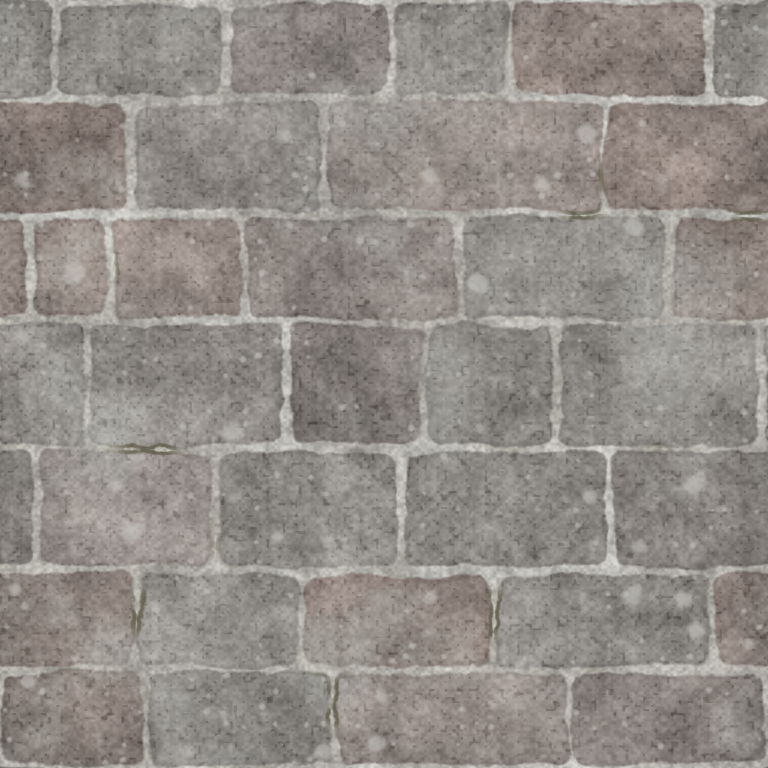
Write a WebGL 2 fragment shader that draws this texture.

```glsl
#version 300 es
precision highp float;
uniform vec2 u_resolution;
out vec4 outColor;

const float TAU = 6.2831853;
const int ROWS = 7;
// Heights of the bed joints, from the bottom up
const float BED[8] = float[8](0.0, 0.129, 0.258, 0.415, 0.581, 0.721, 0.872, 1.0);
// Per row: stone count, offset, cosine and sine sway of the upright joints
const vec4 COURSE[7] = vec4[7](
  vec4(4.0, -0.034, 0.030, -0.027), vec4(4.0, 0.159, 0.019, -0.016),
  vec4(4.0, 0.035, 0.013, -0.009), vec4(5.0, 0.152, -0.038, -0.014),
  vec4(5.0, -0.006, 0.045, -0.068), vec4(3.0, 0.127, 0.045, -0.017),
  vec4(5.0, 0.092, -0.021, -0.024));
const float SWAY_RATE[7] = float[7](1.0, 1.0, 1.0, 2.0, 1.0, 1.0, 2.0);

const float GAP_MIN = 0.0025;
const float GAP_MAX = 0.0080;
const float CORNER = 0.014;
const float WARP = 0.009;
const float RAGGED = 0.011;
const float SPOT_CHANCE = 0.13;
const vec3 STONE = vec3(0.560, 0.545, 0.530);
const vec3 RUST = vec3(0.565, 0.515, 0.490);
const vec3 LICHEN = vec3(0.670, 0.670, 0.650);
const vec3 PALE = vec3(0.770, 0.765, 0.745);
const vec3 MORTAR = vec3(0.690, 0.680, 0.655);
const vec3 MOSS = vec3(0.350, 0.335, 0.265);

float hash(vec2 p) {
  return fract(sin(dot(p, vec2(127.1, 311.7))) * 43758.5453);
}

// Value noise that tiles over the canvas
float noise(vec2 uv, float cells) {
  vec2 p = uv * cells, i = floor(p), f = fract(p);
  f = f * f * (3.0 - 2.0 * f);
  vec2 a = mod(i, cells), b = mod(i + 1.0, cells);
  return mix(mix(hash(a), hash(vec2(b.x, a.y)), f.x),
             mix(hash(vec2(a.x, b.y)), hash(b), f.x), f.y);
}

float fbm(vec2 uv, float cells) {
  float sum = 0.0, weight = 0.5;
  for (int i = 0; i < 5; i++) {
    sum += weight * noise(uv, cells);
    cells *= 2.0;
    weight *= 0.55;
  }
  return sum / 1.055;
}

float jointX(float k, int row) {
  vec4 c = COURSE[row];
  float a = TAU * SWAY_RATE[row] * k / c.x;
  return c.y + k / c.x + dot(c.zw, vec2(cos(a), sin(a)));
}

float roundBox(vec2 p, vec2 halfSize, float radius) {
  vec2 q = abs(p) - halfSize + radius;
  return length(max(q, 0.0)) + min(max(q.x, q.y), 0.0) - radius;
}

// Signed distance to the stone around p, and its id
float stoneDistance(vec2 p, float gap, out vec2 id) {
  int row = 0;
  for (int i = 1; i < ROWS; i++) if (p.y >= BED[i]) row = i;
  float left = -1.0, right = 2.0, index = 0.0;
  for (int i = -2; i < 8; i++) {
    float x = jointX(float(i), row);
    if (x <= p.x) { left = x; index = float(i); }
    else right = min(right, x);
  }
  id = vec2(mod(index, COURSE[row].x), float(row));
  vec2 lo = vec2(left, BED[row]), hi = vec2(right, BED[row + 1]);
  return roundBox(p - 0.5 * (lo + hi), 0.5 * (hi - lo) - gap, CORNER);
}

// Scattered pale flecks, one at most per cell
float flecks(vec2 uv, float cells, float pixel) {
  vec2 cell = floor(uv * cells);
  vec2 center = 0.3 + 0.4 * vec2(hash(cell + 3.7), hash(cell + 9.2));
  float radius = mix(0.06, 0.20, hash(cell + 5.1));
  float d = length(fract(uv * cells) - center) - radius;
  d += 0.22 * (fbm(uv, cells * 4.0) - 0.5);
  float soft = 0.06 + pixel * cells;
  return step(hash(cell + 1.3), SPOT_CHANCE) * smoothstep(soft, -soft, d);
}

void main() {
  vec2 uv = gl_FragCoord.xy / u_resolution;
  float pixel = 1.0 / min(u_resolution.x, u_resolution.y);
  float cloud = fbm(uv, 9.0);
  float rough = fbm(fract(uv + 0.37), 32.0);
  float grain = 0.55 * noise(uv, 256.0) + 0.45 * noise(fract(uv + 0.5), 140.0);

  // Layout with wavering, ragged joints
  vec2 sway = vec2(noise(uv, 14.0), noise(fract(uv + 0.61), 14.0)) - 0.5;
  float gap = mix(GAP_MIN, GAP_MAX, noise(fract(uv + 0.23), 11.0));
  vec2 id;
  float d = stoneDistance(fract(uv + WARP * sway), gap, id);
  d += RAGGED * (fbm(uv, 48.0) - 0.5);

  // Stone: own tone, clouds, grain, lichen and pits
  float tone = hash(id + 2.4);
  vec3 stone = mix(STONE, RUST, smoothstep(0.35, 0.95, hash(id + 7.9)) * (0.4 + cloud));
  stone += 0.06 * (tone - 0.5) + 0.26 * (cloud - 0.5) + 0.20 * (rough - 0.5);
  stone += 0.17 * (grain - 0.5);
  float patches = smoothstep(0.50, 0.74, fbm(fract(uv + 0.71), 7.0));
  stone = mix(stone, LICHEN + 0.15 * (grain - 0.5), 0.55 * patches);
  stone -= 0.09 * smoothstep(0.72, 0.92, noise(fract(uv + 0.13), 190.0));
  for (int i = 0; i < 2; i++)
    stone = mix(stone, PALE, 0.6 * flecks(uv, i == 0 ? 15.0 : 46.0, pixel));
  stone -= 0.035 * smoothstep(-0.009, -0.001, d);

  // Sandy mortar with chalky runs
  float chalk = smoothstep(0.52, 0.72, noise(fract(uv + 0.83), 10.0));
  vec3 mortar = mix(MORTAR, PALE, 0.75 * chalk);
  mortar += 0.24 * (grain - 0.5) + 0.26 * (rough - 0.5);

  // Soft joint edge, then mossy crevices along a few joints
  float soft = 0.0012 + pixel;
  vec3 color = mix(stone, mortar, smoothstep(-soft, soft, d));
  float damp = smoothstep(0.74, 0.88, noise(fract(uv + 0.47), 9.0));
  float crevice = smoothstep(0.0045, 0.001, abs(d - 0.001));
  color = mix(color, MOSS, 0.8 * damp * crevice * smoothstep(0.3, 0.6, rough));
  outColor = vec4(clamp(color, 0.0, 1.0), 1.0);
}
```
